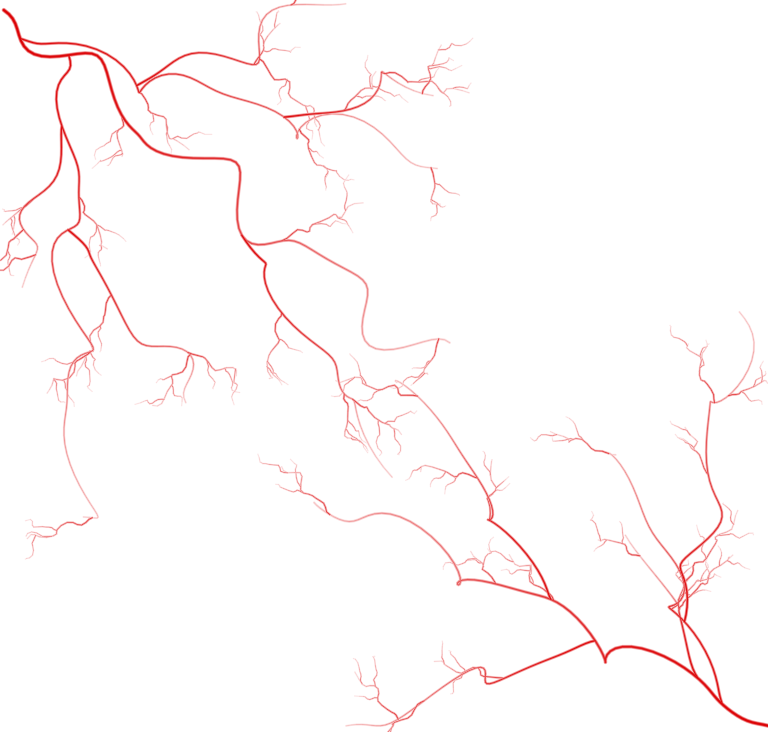
Give the GLSL for this pattern, as a Shadertoy shader.

```glsl
float hash(float n) {
    return fract(sin(n * 127.1 + 3.7) * 4375.85);
}

vec2 turn(vec2 v, float angle) {
    float c = cos(angle), s = sin(angle);
    return vec2(c * v.x - s * v.y, s * v.x + c * v.y);
}

float segmentDistance(vec2 p, vec2 a, vec2 b) {
    vec2 pa = p - a, ba = b - a;
    return length(pa - ba * clamp(dot(pa, ba) / (dot(ba, ba) + 1e-9), 0.0, 1.0));
}

// Meandering course from ends.xy towards ends.zw
vec2 coursePoint(vec4 ends, float wave, float seed, float t) {
    vec2 axis = ends.zw - ends.xy;
    float s = t * length(axis) / wave;
    vec2 phase = 6.28 * vec2(hash(seed), hash(seed + 0.37));
    vec2 sway = 0.1 * sin(6.28 * s + phase) + 0.045 * sin(10.7 * s + 2.3 * phase.yx);
    return ends.xy + axis * t + wave * sway * (1.0 - exp(-3.0 * s));
}

// Ink of one tapering, fading vessel
float vessel(vec2 p, vec4 ends, float wave, float seed, float radius, float tone) {
    if (segmentDistance(p, ends.xy, ends.zw) > 0.25 * wave + 0.01) return 0.0;
    int steps = int(120.0 * distance(ends.xy, ends.zw)) + 6;
    float soft = max(0.0016, 0.8 / iResolution.x);
    float ink = 0.0;
    vec2 previous = ends.xy;
    for (int i = 1; i <= steps; i++) {
        float t = float(i) / float(steps);
        vec2 next = coursePoint(ends, wave, seed, t);
        float r = radius * mix(1.0, 0.4, t);
        float line = 1.0 - smoothstep(r - soft, r + soft, segmentDistance(p, previous, next));
        ink = max(ink, tone * mix(1.0, 0.3, t * t) * line);
        previous = next;
    }
    return ink;
}

// Side shoot leaving a parent vessel at t
vec4 shoot(vec4 parent, float wave, float parentSeed, float t, float seed, float reach) {
    vec2 start = coursePoint(parent, wave, parentSeed, t);
    float side = hash(seed + 0.11) < 0.5 ? -1.0 : 1.0;
    vec2 heading = turn(normalize(parent.zw - parent.xy), side * mix(0.35, 1.25, hash(seed + 0.23)));
    return vec4(start, start + heading * reach * mix(0.6, 1.4, hash(seed + 0.51)));
}

const int TRUNKS = 14;

// Limbs: parent index, place along the parent, target point
const vec4 limbs[12] = vec4[12](
    vec4(0, 0.06, 0.56, 0.745), vec4(2, 0.25, 0.44, 0.945),
    vec4(2, 0.60, 0.57, 0.850), vec4(0, 0.14, 0.10, 0.270),
    vec4(5, 0.40, 0.27, 0.420), vec4(0, 0.58, 0.51, 0.350),
    vec4(1, 0.50, 0.53, 0.460), vec4(1, 0.12, 0.80, 0.380),
    vec4(9, 0.25, 0.96, 0.540), vec4(1, 0.20, 0.84, 0.250),
    vec4(5, 0.15, 0.02, 0.570), vec4(1, 0.42, 0.46, 0.010));

void mainImage(out vec4 fragColor, in vec2 fragCoord) {
    vec2 p = fragCoord / iResolution.x;
    float trunkWave = 0.2, branchWave = 0.045, twigWave = 0.028;
    float ink = 0.0;

    // Two roots in opposite corners, then the limbs that leave them
    vec4 trunks[TRUNKS];
    trunks[0] = vec4(0.005, 0.94, 0.57, 0.48);
    trunks[1] = vec4(1.01, 0.005, 0.41, 0.31);
    for (int i = 2; i < TRUNKS; i++) {
        vec4 limb = limbs[i - 2];
        trunks[i] = vec4(coursePoint(trunks[int(limb.x)], trunkWave, limb.x, limb.y), limb.zw);
    }

    for (int i = 0; i < TRUNKS; i++) {
        vec4 trunk = trunks[i];
        float trunkSeed = float(i);
        ink = max(ink, vessel(p, trunk, trunkWave, trunkSeed, i < 2 ? 0.0021 : 0.0014, 1.0));
        if (segmentDistance(p, trunk.xy, trunk.zw) > 0.25) continue;

        // Branches along the trunk
        for (int j = 0; j < 3; j++) {
            float seed = 20.0 + trunkSeed * 3.0 + float(j);
            float t = 0.25 + 0.25 * (float(j) + hash(seed));
            vec4 branch = shoot(trunk, trunkWave, trunkSeed, t, seed, 0.085);
            if (distance(p, branch.xy) > 0.19) continue;
            ink = max(ink, vessel(p, branch, branchWave, seed, 0.0008, 0.9));

            // Fine twigs towards the tip
            for (int k = 0; k < 3; k++) {
                float twigSeed = 100.0 + seed * 3.0 + float(k);
                float u = 0.35 + 0.2 * (float(k) + hash(twigSeed));
                vec4 twig = shoot(branch, branchWave, seed, u, twigSeed, 0.035);
                ink = max(ink, vessel(p, twig, twigWave, twigSeed, 0.0004, 0.75));
            }
        }
    }

    vec3 paper = vec3(1.0), red = vec3(0.86, 0.01, 0.02);
    fragColor = vec4(mix(paper, red, ink), 1.0);
}
```
